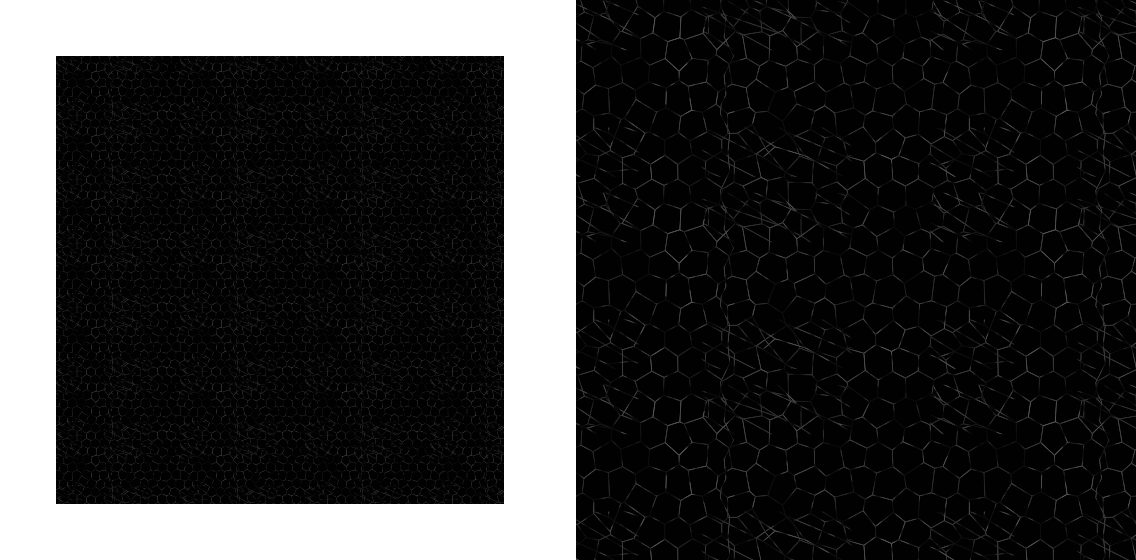
Left, the full canvas; right, a detail of the centre.
This pattern is drawn by a Shadertoy shader. Its source:

```glsl
const vec3 PAPER = vec3(1.0);
const vec3 GROUND = vec3(0.004);
const vec3 LINE = vec3(0.33);
const float PANEL_HALF = 0.4;
const float LINE_WIDTH = 0.0007;
const float MIN_COVERAGE = 0.6;
const vec2 TILE_SIZE = vec2(0.2235, 0.1143);
const vec2 TILE_ORIGIN = vec2(0.198, 0.8047);
const vec2 HEX_GRID = vec2(14.0, 8.0);
const vec2 HEX_ASPECT = vec2(1.0, 0.89);
const vec2 SLIVER_GRID = vec2(4.0, 10.0);
const vec2 WEAR_GRID = vec2(56.0, 30.0);
const float CALM_JITTER = 0.42;
const float WILD_JITTER = 0.85;
const float SEAM_WOBBLE = 0.05;

vec2 hash22(vec2 p) {
    vec3 q = fract(p.xyx * vec3(0.1031, 0.1030, 0.0973));
    q += dot(q, q.yzx + 33.33);
    return fract((q.xx + q.yz) * q.zy);
}

// Value noise that wraps with the tile
float wrappedNoise(vec2 t, vec2 grid) {
    vec2 p = t * grid;
    vec2 i = floor(p);
    vec2 f = smoothstep(0.0, 1.0, p - i);
    float a = hash22(mod(i, grid)).x;
    float b = hash22(mod(i + vec2(1.0, 0.0), grid)).x;
    float c = hash22(mod(i + vec2(0.0, 1.0), grid)).x;
    float d = hash22(mod(i + 1.0, grid)).x;
    return mix(mix(a, b, f.x), mix(c, d, f.x), f.y);
}

// Periodic soft window around a centre
float band(float x, float centre, float halfWidth) {
    float d = abs(fract(x - centre + 0.5) - 0.5);
    return 1.0 - smoothstep(halfWidth * 0.6, halfWidth, d);
}

// Patches of each tile where the mesh becomes disturbed
float tangle(vec2 t) {
    float columns = max(band(t.x, 0.14, 0.23), band(t.x, 0.66, 0.13));
    float rows = max(band(t.y, 0.0, 0.15), band(t.y, 0.66, 0.15));
    return columns * rows;
}

// Jittered centre in a staggered, wrapping grid
vec2 site(vec2 cell, vec2 wrap) {
    vec2 id = mod(cell, wrap);
    vec2 t = id / wrap;
    float calm = CALM_JITTER * (1.0 - 0.7 * band(t.y, 0.83, 0.16));
    float jitter = mix(calm, WILD_JITTER, tangle(t));
    vec2 stagger = vec2(0.5 * mod(id.y, 2.0), 0.0);
    return cell + 0.25 + stagger + jitter * (hash22(id + wrap) - 0.5);
}

// Canvas distance to the nearest cell border, and that border's strength
vec2 cellBorder(vec2 t, mat2 toGrid, vec2 wrap, vec2 aspect) {
    vec2 p = toGrid * t;
    vec2 base = floor(p);
    vec2 nearCell = base;
    vec2 nearest = vec2(0.0);
    float best = 1e5;
    for (int y = -2; y <= 2; y++)
    for (int x = -2; x <= 2; x++) {
        vec2 cell = base + vec2(x, y);
        vec2 r = (site(cell, wrap) - p) * aspect;
        if (dot(r, r) < best) {
            best = dot(r, r);
            nearest = r;
            nearCell = cell;
        }
    }
    vec2 border = vec2(1e5, 1.0);
    for (int y = -2; y <= 2; y++)
    for (int x = -2; x <= 2; x++) {
        vec2 cell = nearCell + vec2(x, y);
        vec2 r = (site(cell, wrap) - p) * aspect;
        vec2 across = r - nearest;
        if (dot(across, across) < 1e-5) continue;
        vec2 n = normalize(across);
        vec2 slope = ((n * aspect) * toGrid) / TILE_SIZE;
        float d = dot(0.5 * (r + nearest), n) / length(slope);
        if (d < border.x) {
            float pairHash = hash22(mod(cell, wrap)).x + hash22(mod(nearCell, wrap)).x;
            border = vec2(d, mix(0.35, 1.0, 0.5 * pairHash));
        }
    }
    return border;
}

// Crisp hairline, dimmed when thinner than a pixel
float hairline(float d, float px) {
    float r = 0.5 * max(LINE_WIDTH, 0.8 * px);
    float edge = 1.0 - smoothstep(r - 0.4 * px, r + 0.4 * px, d);
    return edge * clamp(LINE_WIDTH / px, MIN_COVERAGE, 1.0);
}

void mainImage(out vec4 fragColor, in vec2 fragCoord) {
    vec2 uv = fragCoord / iResolution.xy;
    float px = 1.0 / min(iResolution.x, iResolution.y);
    vec2 t = (uv - TILE_ORIGIN) / TILE_SIZE;

    // Honeycomb mesh
    mat2 hexMap = mat2(HEX_GRID.x, 0.0, 0.0, HEX_GRID.y);
    vec2 hexes = cellBorder(t, hexMap, HEX_GRID, HEX_ASPECT);
    float ink = hairline(hexes.x, px) * hexes.y;

    // Slanted slivers crossing the disturbed patches
    mat2 sliverMap = mat2(SLIVER_GRID.x, SLIVER_GRID.y, 0.0, SLIVER_GRID.y);
    vec2 slivers = cellBorder(t, sliverMap, SLIVER_GRID, vec2(1.0));
    float patches = smoothstep(0.2, 0.4, tangle(t));
    ink = max(ink, hairline(slivers.x, px) * slivers.y * patches);

    // Jagged upright seam at each tile boundary
    float zigzag = abs(fract(2.0 * t.y) - 0.5) - 0.6 * abs(fract(5.0 * t.y) - 0.5);
    float seam = abs(fract(t.x - SEAM_WOBBLE * zigzag + 0.5) - 0.5) * TILE_SIZE.x;
    ink = max(ink, 0.7 * hairline(seam, px));

    // Worn gaps along the lines
    ink *= mix(0.2, 1.0, smoothstep(0.25, 0.7, wrappedNoise(t, WEAR_GRID)));

    // Dark square panel inside a plain margin
    vec2 offset = abs(uv - 0.5) - PANEL_HALF;
    float panel = 1.0 - smoothstep(-0.5 * px, 0.5 * px, max(offset.x, offset.y));
    fragColor = vec4(mix(PAPER, mix(GROUND, LINE, ink), panel), 1.0);
}
```
